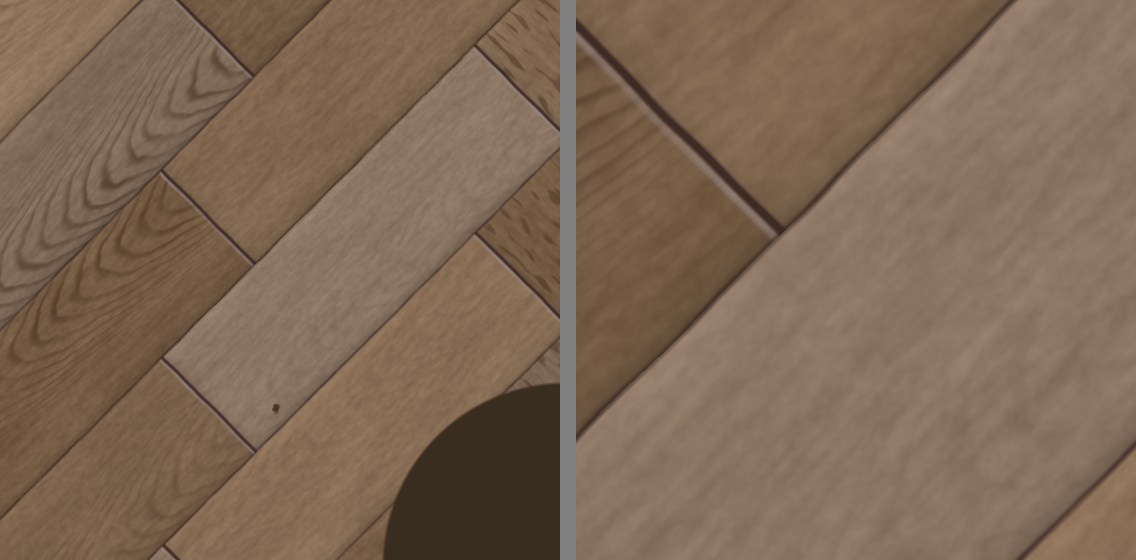
Left: the whole. Right: its middle third, enlarged.
Write a WebGL 1 fragment shader that draws this texture.

```glsl
precision highp float;
uniform vec2 u_resolution;

// Plank layout, measured along the two diagonals of the canvas
const float ROW_PITCH = 0.337;
const float ROW_START = 0.254;
const float PLANK_LENGTH = 1.116;
const float END_START = 0.315;
const float ROW_STAGGER = 0.333;

// Seams, in canvas units
const float SEAM_HALF = 0.0017;
const float END_HALF = 0.0026;
const float BEVEL = 0.009;

// Figure of the wood
const float RING_FREQ = 13.0;
const float RING_BEND = 24.0;
const vec2 KNOT_POS = vec2(0.493, 0.271);
const float KNOT_RADIUS = 0.009;

// Round dark object in the corner
const vec2 DISC_CENTER = vec2(1.01, -0.01);
const float DISC_RADIUS = 0.326;

const vec3 WOOD_DARK = vec3(0.425, 0.325, 0.235);
const vec3 WOOD_LIGHT = vec3(0.585, 0.480, 0.380);
const vec3 COOL_SHIFT = vec3(-0.020, -0.003, 0.027);
const vec3 RING_COLOR = vec3(0.27, 0.185, 0.12);
const vec3 SEAM_COLOR = vec3(0.22, 0.145, 0.125);
const vec3 EDGE_LIGHT = vec3(0.60, 0.54, 0.54);
const vec3 DISC_COLOR = vec3(0.220, 0.176, 0.122);

vec2 gradientAt(vec2 cell) {
  float h = fract(sin(dot(cell, vec2(127.1, 311.7))) * 43758.5);
  return vec2(cos(h * 6.2832), sin(h * 6.2832));
}

float gradientNoise(vec2 p) {
  vec2 i = floor(p), f = fract(p);
  vec2 w = f * f * f * (f * (f * 6.0 - 15.0) + 10.0);
  float a = dot(gradientAt(i), f);
  float b = dot(gradientAt(i + vec2(1, 0)), f - vec2(1, 0));
  float c = dot(gradientAt(i + vec2(0, 1)), f - vec2(0, 1));
  float d = dot(gradientAt(i + vec2(1, 1)), f - vec2(1, 1));
  return mix(mix(a, b, w.x), mix(c, d, w.x), w.y);
}

float band(float d, float halfWidth, float blur) {
  return 1.0 - smoothstep(halfWidth - blur, halfWidth + blur, abs(d));
}

// Nested arches: x runs along the plank, y across it from the centre
float archRings(vec2 p, float row, vec2 seed) {
  float v = p.y - 0.09 * cos(row * 3.1416);
  float warp = 0.035 * gradientNoise(p * vec2(7.0, 18.0) + seed)
             + 0.010 * gradientNoise(p * vec2(30.0, 50.0) + seed);
  float phase = fract((p.x - RING_BEND * v * v + warp) * RING_FREQ);
  float line = smoothstep(0.40, 0.80, phase) * (1.0 - smoothstep(0.80, 1.0, phase));
  float patchy = 0.75 + 0.8 * gradientNoise(p * vec2(5.0, 14.0) + seed.yx);
  return line * patchy * exp(-v * v * 75.0);
}

vec3 woodColor(vec2 p, float row, float col) {
  vec2 seed = vec2(row * 17.3, col * 29.7);
  float tone = 0.55 + 0.35 * cos((row - 2.2) * 1.4 + col * 1.8);
  float cool = clamp(0.35 + 0.65 * cos(row * 2.2 + (col + 1.0) * 1.88), 0.0, 1.0);

  // Broad stain, streaks, mottling and pores
  tone += 0.20 * gradientNoise(p * vec2(3.0, 9.0) + seed);
  tone += 0.24 * gradientNoise(p * vec2(6.0, 42.0) + seed);
  tone += 0.22 * gradientNoise(p * vec2(24.0, 95.0) + seed);
  tone += 0.17 * gradientNoise(p * vec2(55.0, 75.0) + seed);
  tone += 0.12 * gradientNoise(p * vec2(130.0, 190.0) + seed);
  vec3 color = mix(WOOD_DARK, WOOD_LIGHT, tone) + COOL_SHIFT * cool;

  // Left planks carry strong arches, middle ones faint, turned ones flecks
  float ringAmount = col < 0.0 ? (abs(row - 0.5) < 1.0 ? 0.58 : 0.28) : 0.09;
  float flecks = smoothstep(0.12, 0.4, gradientNoise(p * vec2(16.0, 62.0) + seed));
  float figure = col > 0.5 ? 0.45 * flecks : ringAmount * archRings(p, row, seed);
  return mix(color, RING_COLOR, clamp(figure, 0.0, 1.0));
}

void main() {
  vec2 uv = gl_FragCoord.xy / u_resolution;
  float px = 1.0 / min(u_resolution.x, u_resolution.y);

  // Staggered rows of planks on the diagonal
  float wobble = 0.0025 * gradientNoise(uv * 22.0);
  float across = (uv.x - uv.y + 1.0 - ROW_START + wobble) / ROW_PITCH;
  across = (uv.x + 1.0 - uv.y - ROW_START + wobble) / ROW_PITCH;
  float row = floor(across);
  float along = (uv.x + uv.y - 1.0 - END_START + ROW_STAGGER * row + wobble) / PLANK_LENGTH;
  float col = floor(along);
  vec2 local = vec2(fract(along) * PLANK_LENGTH, (fract(across) - 0.5) * ROW_PITCH);
  vec3 color = woodColor(col > 0.5 ? local.yx : local, row, col);

  // Small knot
  vec2 k = (uv - KNOT_POS) * vec2(1.25, 0.9);
  float knot = length(k) + 0.004 * gradientNoise(uv * 140.0);
  color = mix(color, RING_COLOR * 0.85, 0.85 * (1.0 - smoothstep(0.4, 1.1, knot / KNOT_RADIUS)));

  // Signed distances to the nearest long seam and end seam
  float side = (across - floor(across + 0.5)) * ROW_PITCH * 0.7071;
  float end = (along - floor(along + 0.5)) * PLANK_LENGTH * 0.7071;
  float wear = 0.75 + 0.5 * gradientNoise(uv * 14.0);

  // Rounded edges: shade above the long seam, light below it
  float sideFade = exp(-abs(side) / BEVEL);
  color *= 1.0 + sideFade * (side < 0.0 ? -0.24 : 0.09);
  color *= 1.0 - 0.16 * exp(-abs(end) / BEVEL) * step(0.0, end);
  color = mix(color, EDGE_LIGHT, 0.75 * wear * band(end + 0.0030, END_HALF, 0.0015 + px));
  color = mix(color, SEAM_COLOR, 0.90 * band(end - 0.0018, END_HALF, 0.0010 + px));
  color = mix(color, SEAM_COLOR, 0.85 * wear * band(side, SEAM_HALF, 0.0010 + px));

  // Corner disc
  float disc = length(uv - DISC_CENTER) - DISC_RADIUS;
  color = mix(color, DISC_COLOR, 1.0 - smoothstep(-0.002 - px, 0.002 + px, disc));
  gl_FragColor = vec4(color, 1.0);
}
```
